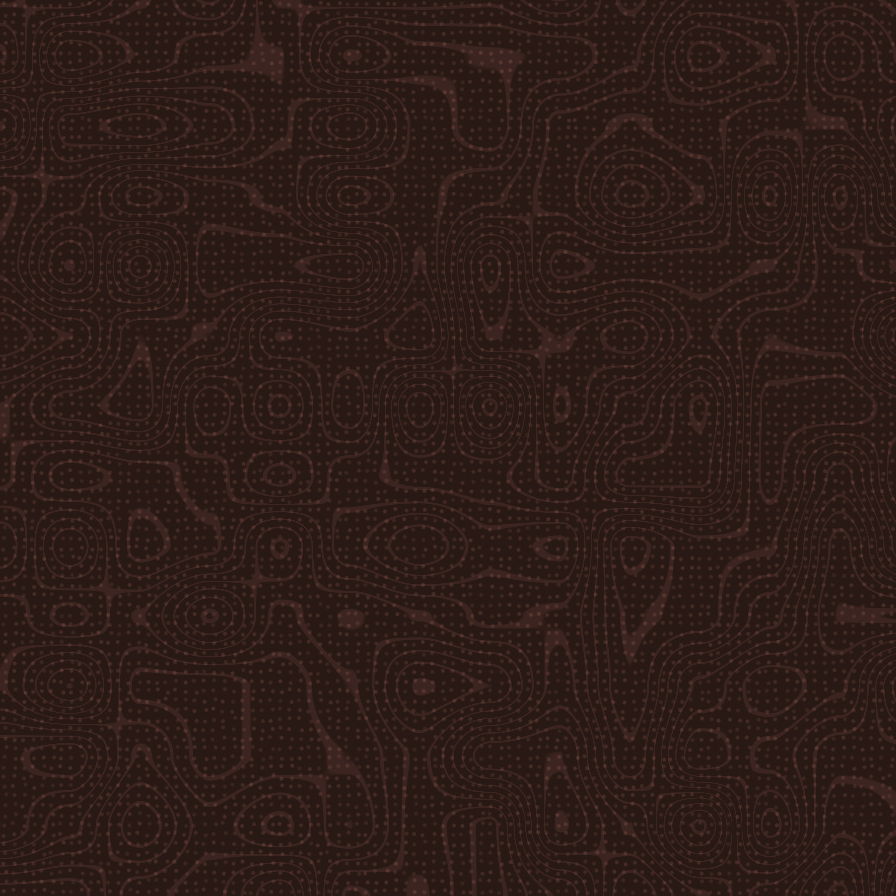
This pattern is drawn by a three.js fragment shader. Its source:

```glsl
varying vec2 vUv;

const vec3 GROUND_COLOR = vec3(0.157, 0.098, 0.078);
const vec3 LINE_COLOR = vec3(0.235, 0.143, 0.125);
const vec3 DOT_GLOW = vec3(0.125, 0.078, 0.070);

const float TERRAIN_CELLS = 12.8;  // height lattice cells across the canvas
const float LEVELS = 10.0;         // contour levels over the height range
const float LINE_HALF_WIDTH = 0.083; // in fractions of one level
const float LINE_SOFTNESS = 0.022;
const float DOT_CELLS = 94.0;
const float DOT_RADIUS = 0.20;     // in dot cells
const float DOT_SOFTNESS = 0.09;
const float DOT_JITTER = 0.40;
const float DOT_MIN_STRENGTH = 0.55;

float hash(vec2 p) {
  vec3 q = fract(vec3(p.xyx) * 0.1031);
  q += dot(q, q.yzx + 33.33);
  return fract((q.x + q.y) * q.z);
}

// Value noise whose flat lattice points broaden the contours
float terrain(vec2 p) {
  vec2 cell = floor(p);
  vec2 f = fract(p);
  vec2 blend = f * f * (3.0 - 2.0 * f);
  float low = mix(hash(cell), hash(cell + vec2(1.0, 0.0)), blend.x);
  float high = mix(hash(cell + vec2(0.0, 1.0)), hash(cell + vec2(1.0)), blend.x);
  return mix(low, high, blend.y);
}

// Contour bands of constant height range
float contourLines(vec2 uv) {
  float height = terrain(uv * TERRAIN_CELLS + 17.0) * LEVELS;
  float offset = abs(fract(height) - 0.5);
  return 1.0 - smoothstep(LINE_HALF_WIDTH - LINE_SOFTNESS,
                          LINE_HALF_WIDTH + LINE_SOFTNESS, offset);
}

// One jittered dot per cell, of varied strength
float dotGrain(vec2 uv) {
  vec2 p = uv * DOT_CELLS;
  vec2 cell = floor(p);
  vec2 jitter = vec2(hash(cell + 41.0), hash(cell + 87.0)) - 0.5;
  float dist = length(fract(p) - 0.5 - jitter * DOT_JITTER);
  float strength = mix(DOT_MIN_STRENGTH, 1.0, hash(cell + 133.0));
  return strength * (1.0 - smoothstep(DOT_RADIUS - DOT_SOFTNESS,
                                      DOT_RADIUS + DOT_SOFTNESS, dist));
}

void main() {
  vec3 color = mix(GROUND_COLOR, LINE_COLOR, contourLines(vUv));
  color += DOT_GLOW * dotGrain(vUv);
  gl_FragColor = vec4(color, 1.0);
}
```
